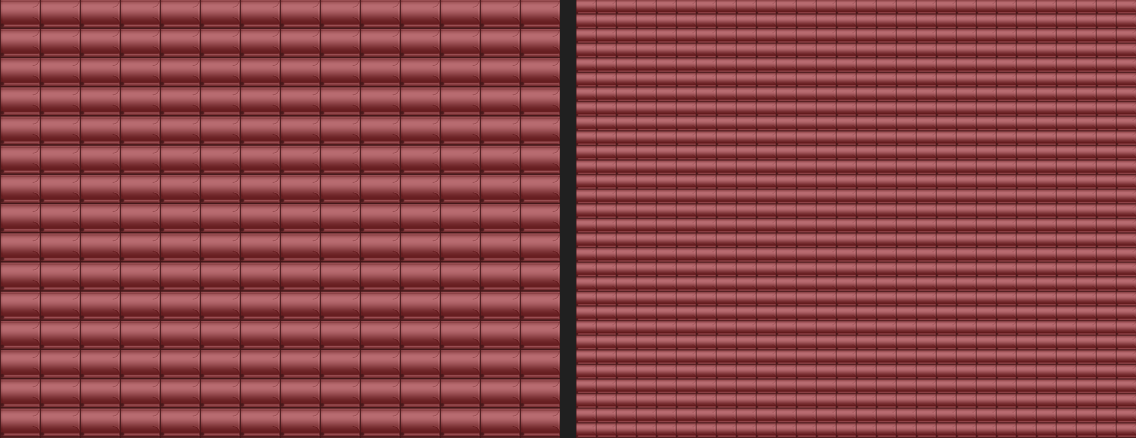
Left: one tile. Right: repeated 2 by 2.
Write a WebGL 2 fragment shader that draws this pattern.

```glsl
#version 300 es
precision highp float;
// Glazed roof tiles in a 14 by 15 grid: each one is a rounded barrel shaded
// from rose to maroon, with a bright lower lip, dark joints and small curved
// creases at its right end. Every cell is equal, so the sheet tiles.

uniform vec2 u_resolution;
out vec4 outColor;

const vec2 GRID = vec2(14.0, 15.0);
const float TILE_WIDTH = 1.371;              // in tile heights
const vec2 JOINT_OFFSET = vec2(0.01, 0.035); // joints relative to the grid

const vec3 ROSE = vec3(0.72, 0.42, 0.44);
const vec3 MAROON = vec3(0.40, 0.115, 0.125);
const vec3 JOINT = vec3(0.25, 0.085, 0.09);

// Coverage of a line with the given half width at distance d.
float stroke(float d, float halfWidth, float soft) {
    return 1.0 - smoothstep(halfWidth - soft, halfWidth + soft, abs(d));
}

// Signed distance to the nearest whole number.
float wrapped(float x) {
    return fract(x + 0.5) - 0.5;
}

// Distance to a quarter circle right of its centre; side picks below or above.
float quarterArc(vec2 p, vec2 centre, float radius, float side) {
    vec2 d = (p - centre) * vec2(1.0, side);
    if (min(d.x, d.y) > 0.0) return abs(length(d) - radius);
    return min(length(d - vec2(radius, 0.0)), length(d - vec2(0.0, radius)));
}

// Brightness of the barrel from its top (0) to its bottom (1).
float barrelShade(float t) {
    float rise = mix(0.62, 1.0, smoothstep(0.05, 0.24, t));
    float fall = 1.0 - smoothstep(0.28, 0.85, t);
    return rise * fall + 0.25 * smoothstep(0.84, 0.92, t);
}

vec3 roofTile(vec2 cell, float soft) {
    // x runs from the nearest side joint, y from the top joint downwards.
    vec2 p = vec2(wrapped(cell.x) * TILE_WIDTH, cell.y);
    float fromSeam = wrapped(cell.y);
    float shade = barrelShade(p.y);

    // Lower lip and the hairline below the top joint
    float lipSpan = 1.0 - smoothstep(0.08, 0.15, p.x) * 0.0;
    lipSpan *= 1.0 - stroke(p.x - 0.03, 0.09, 0.04);
    shade = mix(shade, 0.72, 0.8 * lipSpan * stroke(p.y - 0.905, 0.022, soft));
    shade -= 0.22 * stroke(p.y - 0.085, 0.012, soft);

    // Creases at the right end, each with a pale edge beside it
    float upper = quarterArc(p, vec2(-0.25, 0.08), 0.20, 1.0);
    float lower = quarterArc(p, vec2(-0.25, 0.84), 0.20, -1.0);
    float upperEdge = quarterArc(p, vec2(-0.21, 0.09), 0.20, 1.0);
    float lowerEdge = quarterArc(p, vec2(-0.21, 0.83), 0.20, -1.0);
    shade += 0.12 * stroke(upperEdge, 0.014, soft);
    shade += 0.20 * stroke(lowerEdge, 0.014, soft);
    shade -= 0.42 * stroke(upper, 0.014, soft);
    shade -= 0.30 * stroke(lower, 0.014, soft);

    // Pale rim left of the side joint, soft shadow right of it
    shade += 0.16 * stroke(p.x + 0.065, 0.016, soft);
    shade -= 0.14 * stroke(p.x - 0.05, 0.02, soft);
    vec3 color = mix(MAROON, ROSE, clamp(shade, 0.0, 1.08));

    // Dark pocket in the lower left corner
    float pocket = length((p - vec2(0.06, 0.90)) / vec2(0.09, 0.08));
    color = mix(color, JOINT, 0.75 * (1.0 - smoothstep(0.4, 1.1, pocket)));

    // Joints
    color = mix(color, JOINT, 0.85 * stroke(p.x, 0.022, soft));
    return mix(color, JOINT, 0.95 * stroke(fromSeam, 0.026, soft));
}

void main() {
    vec2 uv = gl_FragCoord.xy / u_resolution;
    vec2 cell = uv * GRID - JOINT_OFFSET;
    float soft = max(0.6 * GRID.y / u_resolution.y, 0.008);
    outColor = vec4(roofTile(fract(vec2(cell.x, -cell.y)), soft), 1.0);
}
```
